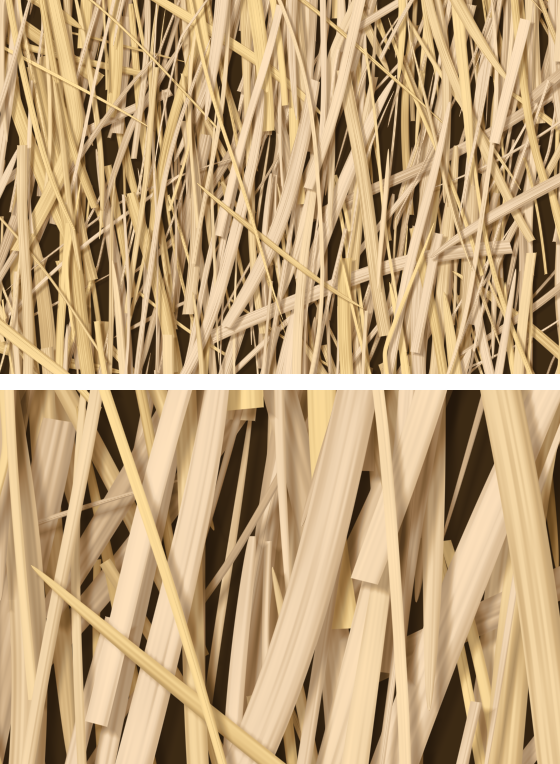
Top: the whole. Bottom: its middle third, enlarged.
Give the GLSL for this texture, as a Shadertoy shader.

```glsl
// Sunlit heap of dry straw: long, mostly upright stalks and blades over dark gaps.
// Strands are walked from the top of the heap down; each one covers what lies
// below it and throws a soft-edged shadow to its lower right.

const int   STRANDS      = 700;
const float MIN_WIDTH    = 0.0032;   // half widths, in canvas heights
const float MAX_WIDTH    = 0.0210;
const float MIN_LENGTH   = 0.16;     // half lengths
const float MAX_LENGTH   = 0.62;
const float LEAN         = 0.42;     // usual tilt from upright, radians
const float CROSS_LEAN   = 1.35;     // tilt of the stray cross pieces
const float CROSS_SHARE  = 0.22;
const float KINK_SHARE   = 0.14;
const float BEND         = 0.55;
const float MARGIN       = 0.35;     // strands may start outside the canvas
const vec2  SHADOW_SHIFT = vec2(0.0095, -0.0075);
const float SHADOW_SOFT  = 0.0045;
const float SHADOW_DEPTH = 0.40;
const float FIBRE        = 0.20;
const float GAP_TONE     = 0.10;
const vec3  GOLDEN       = vec3(1.02, 0.99, 0.88);
const vec3  BLEACHED     = vec3(1.00, 0.99, 1.05);

const vec3 STRAW[6] = vec3[6](
    vec3(0.17, 0.11, 0.05), vec3(0.42, 0.30, 0.15), vec3(0.59, 0.45, 0.28),
    vec3(0.69, 0.58, 0.42), vec3(0.82, 0.70, 0.51), vec3(0.94, 0.84, 0.66));

vec4 hash4(float n) {
    vec4 h = fract(vec4(n) * vec4(0.1031, 0.1030, 0.0973, 0.1099));
    h += dot(h, h.wzxy + 33.33);
    return fract((h.xxyz + h.yzzw) * h.zywx);
}

float hash(vec2 p) {
    vec3 h = fract(p.xyx * 0.1031);
    h += dot(h, h.yzx + 33.33);
    return fract((h.x + h.y) * h.z);
}

float noise(vec2 p) {
    vec2 cell = floor(p), f = fract(p);
    f = f * f * (3.0 - 2.0 * f);
    return mix(mix(hash(cell), hash(cell + vec2(1, 0)), f.x),
               mix(hash(cell + vec2(0, 1)), hash(cell + vec2(1, 1)), f.x), f.y);
}

// Colour for a tone: 0 is a deep gap, 1 is full sun
vec3 strawColour(float tone) {
    float t = clamp(tone, 0.0, 1.0) * 5.0;
    int i = int(min(floor(t), 4.0));
    vec3 c = mix(STRAW[i], STRAW[i + 1], t - float(i));
    return c * (1.0 + 0.3 * clamp(tone - 1.0, 0.0, 0.2));
}

void mainImage(out vec4 fragColor, in vec2 fragCoord) {
    vec2 p = fragCoord / iResolution.y;
    vec2 canvas = vec2(iResolution.x / iResolution.y, 1.0);
    float pixel = 0.8 / iResolution.y;

    vec3 colour = vec3(0.0);
    float open = 1.0;    // share of the pixel not yet covered
    float light = 1.0;   // sunlight left after the shadows above

    for (int i = 0; i < STRANDS; i++) {
        float id = float(i);
        float depth = id / float(STRANDS);
        vec4 place = hash4(id + 11.3);
        vec4 form = hash4(id + 907.7);

        // Evenly spread centre, then axes along and across the strand
        vec2 spread = fract(vec2(0.7549, 0.5698) * id + 0.12 * place.xy);
        vec2 centre = mix(vec2(-MARGIN), canvas + MARGIN, spread);
        float tilt = place.z + form.w - 1.0;
        float lean = tilt * LEAN + 0.05;
        if (place.w < CROSS_SHARE) lean = (2.0 * place.z - 1.0) * CROSS_LEAN;
        vec2 along = vec2(sin(lean), cos(lean));
        vec2 across = vec2(along.y, -along.x);
        vec2 q = vec2(dot(p - centre, across), dot(p - centre, along));

        float halfLength = mix(MIN_LENGTH, MAX_LENGTH, form.x) * (1.0 - 0.35 * depth);
        if (abs(q.y) > halfLength + 0.03 || abs(q.x) > 0.35) continue;

        // Curved, slightly wavy and sometimes folded centre line
        float bend = BEND * (form.z - 0.5);
        float kink = form.w > 1.0 - KINK_SHARE ? 0.5 * (place.x - 0.5) : 0.0;
        float fold = sqrt(q.y * q.y + 0.0003);
        float phase = q.y * 9.0 + 6.28 * place.y;
        float x = q.x - bend * q.y * q.y - 0.005 * sin(phase) - kink * fold;
        float slope = 2.0 * bend * q.y + 0.045 * cos(phase) + kink * q.y / fold;
        float squeeze = inversesqrt(1.0 + slope * slope);

        // Blades taper to a point, stalks end bluntly
        float v = q.y / halfLength;
        float taper = smoothstep(0.35, 0.6, place.x);
        float width = mix(MIN_WIDTH, MAX_WIDTH, form.y * form.y);
        width *= mix(1.0, sqrt(max(1.0 - v * v, 0.0)), taper);

        float edge = max(abs(x) * squeeze - width, abs(q.y) - halfLength);
        float cover = 1.0 - smoothstep(-pixel, pixel, edge);
        vec2 shift = vec2(dot(SHADOW_SHIFT, across), dot(SHADOW_SHIFT, along));

        if (cover > 0.0) {
            // Rounded or creased profile, fine fibres, slow blotches
            float u = x * squeeze / max(width, 0.0005);
            float away = u * sign(shift.x);
            float tone = 1.08 - 0.30 * depth + 0.24 * (place.y - 0.5);
            tone -= 0.24 * smoothstep(0.25, 1.0, away) + 0.08 * smoothstep(0.5, 1.0, -away);
            tone -= 0.10 * step(0.6, form.x) * (1.0 - smoothstep(0.0, 0.25, abs(u - 0.15)));
            float grain = noise(vec2(u * width * 420.0 + id * 7.3, q.y * 7.0));
            float blotch = noise(vec2(id * 3.7, q.y * 16.0));
            tone += FIBRE * (grain - 0.5) + 0.10 * (blotch - 0.5);
            vec3 tint = mix(GOLDEN, BLEACHED, smoothstep(0.1, 0.7, place.z));
            colour += open * cover * strawColour(tone * light) * tint;
            open *= 1.0 - cover;
            if (open < 0.01) break;
        }

        // Shadow on everything further down
        float shadeX = abs(x - shift.x + slope * shift.y) * squeeze - width;
        float shade = max(shadeX, abs(q.y - shift.y) - halfLength);
        light *= 1.0 - SHADOW_DEPTH * (1.0 - smoothstep(-SHADOW_SOFT, SHADOW_SOFT, shade));
    }

    colour += open * strawColour(GAP_TONE * light) * 0.8;
    fragColor = vec4(clamp(colour, 0.0, 1.0), 1.0);
}
```
